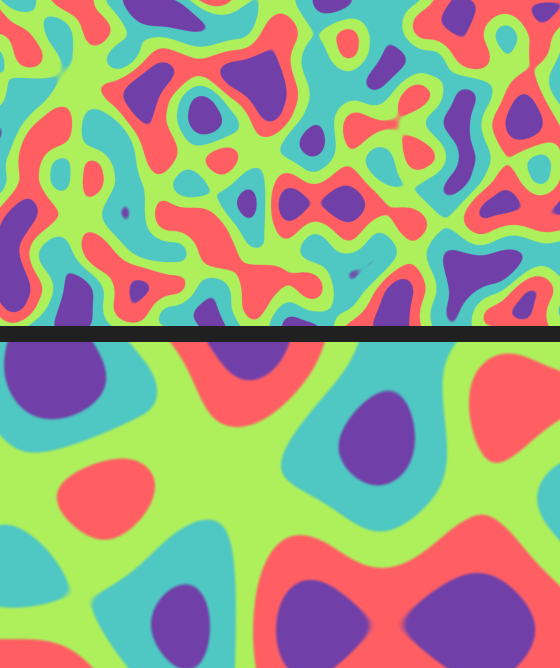
Top, the full canvas; bottom, a detail of the centre.
Give the GLSL for this pattern, as a Shadertoy shader.

```glsl
// Flat colour bands following the contours of smooth gradient noise.

const float CELLS_PER_HEIGHT = 5.1;    // noise cells along the canvas height
const float GREEN_LEVEL      = 0.083;  // |noise| below this is green
const float PURPLE_LEVEL     = 0.284;  // |noise| above this is purple
const float GREEN_SOFTNESS   = 0.005;  // least half width of edges, in noise units
const float PURPLE_SOFTNESS  = 0.009;
const float EDGE_WIDTH       = 0.0024; // half width of edges, in canvas heights
const vec2  FIELD_OFFSET     = vec2(37.3, 82.6);

const vec3 GREEN  = vec3(0.68, 0.94, 0.36);
const vec3 TEAL   = vec3(0.31, 0.78, 0.76);
const vec3 RED    = vec3(1.00, 0.37, 0.39);
const vec3 PURPLE = vec3(0.44, 0.25, 0.66);

const float TAU = 6.2831853;

// Integer hash of a lattice point, from 0 to 1
float hash(ivec2 cell) {
    uvec2 q = uvec2(cell) * uvec2(1597334673u, 3812015801u);
    uint h = (q.x ^ q.y) * 1597334673u;
    h = (h ^ (h >> 15)) * 2246822519u;
    h ^= h >> 13;
    return float(h >> 8) / 16777216.0;
}

// Height contributed by the random unit slope at one lattice corner
float cornerSlope(ivec2 corner, vec2 toPoint) {
    float angle = TAU * hash(corner);
    return dot(vec2(cos(angle), sin(angle)), toPoint);
}

// Gradient noise with quintic blending
float gradientNoise(vec2 p) {
    ivec2 cell = ivec2(floor(p));
    vec2 f = fract(p);
    vec2 blend = f * f * f * (f * (f * 6.0 - 15.0) + 10.0);
    float lower = mix(cornerSlope(cell, f),
                      cornerSlope(cell + ivec2(1, 0), f - vec2(1, 0)), blend.x);
    float upper = mix(cornerSlope(cell + ivec2(0, 1), f - vec2(0, 1)),
                      cornerSlope(cell + ivec2(1, 1), f - vec2(1, 1)), blend.x);
    return mix(lower, upper, blend.y);
}

// Soft step whose half width is at least the given softness
float band(float threshold, float level, float slopeWidth, float softness) {
    float edge = max(slopeWidth, softness);
    return smoothstep(threshold - edge, threshold + edge, level);
}

void mainImage(out vec4 fragColor, in vec2 fragCoord) {
    vec2 p = fragCoord / iResolution.y * CELLS_PER_HEIGHT + FIELD_OFFSET;
    float height = gradientNoise(p);
    float level = abs(height);

    // Change of height across the edge width, never below one pixel
    float slopePerPixel = length(vec2(dFdx(height), dFdy(height)));
    float slopeWidth = slopePerPixel * max(EDGE_WIDTH * iResolution.y, 0.7);

    // Green along the zero contour, red on hills, teal in hollows
    vec3 side = height > 0.0 ? RED : TEAL;
    vec3 color = mix(GREEN, side, band(GREEN_LEVEL, level, slopeWidth, GREEN_SOFTNESS));

    // Purple cores at both extremes
    color = mix(color, PURPLE, band(PURPLE_LEVEL, level, slopeWidth, PURPLE_SOFTNESS));
    fragColor = vec4(color, 1.0);
}
```
